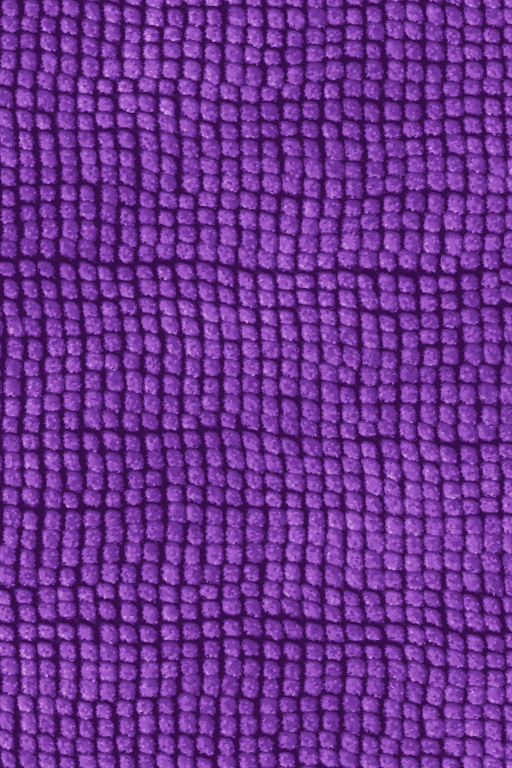
Write a Shadertoy shader that draws this texture.

```glsl
// Purple plush fabric: a grid of soft, uneven pile beads in vertical ribs.
// Jittered rounded domes form a height field, lit from the lower left;
// cellular noise adds the fibre tufts, and a tone ramp supplies the colour.

#define COLUMNS 25.5
#define ROWS 41.0
#define JITTER 0.17
#define ROW_TILT 0.5
#define TUFTS_PER_BEAD 5.5
#define GRAIN 0.42
#define FUZZ 0.14
#define RELIEF 0.36
#define LIGHT_STEP vec2(-0.12, -0.07)

const vec3 SHADOW = vec3(0.22, 0.05, 0.30);
const vec3 DEEP = vec3(0.34, 0.13, 0.47);
const vec3 VIOLET = vec3(0.45, 0.20, 0.62);
const vec3 ORCHID = vec3(0.63, 0.35, 0.78);
const vec3 SHEEN = vec3(0.82, 0.60, 0.88);

vec2 hash2(vec2 p) {
    vec3 a = fract(p.xyx * vec3(0.1031, 0.1030, 0.0973));
    a += dot(a, a.yzx + 33.33);
    return fract((a.xx + a.yz) * a.zy);
}

// Nearest tuft: x is its distance, y its random brightness
vec2 tuftNoise(vec2 p) {
    vec2 cell = floor(p), nearest = vec2(9.0, 0.0);
    for (int j = -1; j <= 1; j++)
    for (int i = -1; i <= 1; i++) {
        vec2 id = cell + vec2(i, j);
        float d = length(id + hash2(id) - p);
        if (d < nearest.x) nearest = vec2(d, hash2(id + 71.0).x);
    }
    return nearest;
}

// Upper envelope of the neighbouring beads
float pileHeight(vec2 q, float halfWidth) {
    vec2 cell = floor(q);
    float height = -1.0;
    for (int j = -1; j <= 1; j++)
    for (int i = -1; i <= 1; i++) {
        vec2 id = cell + vec2(i, j);
        vec2 rnd = hash2(id + 13.0) - 0.5;
        vec2 rowRnd = hash2(vec2(id.y, 5.0)) - 0.5;
        vec2 d = q - id - 0.5 - JITTER * (rnd + 0.8 * rowRnd);
        d.y += 0.2 * d.x;
        vec2 size = vec2(halfWidth + 0.09 * rnd.y, 0.52 + 0.12 * rowRnd.x + 0.1 * rnd.x);
        vec2 r = abs(d) / size;
        height = max(height, 1.0 - pow(r.x, 2.6) - pow(r.y, 3.0));
    }
    return height;
}

vec3 pileColor(float tone) {
    vec3 c = mix(SHADOW, DEEP, smoothstep(0.0, 0.25, tone));
    c = mix(c, VIOLET, smoothstep(0.25, 0.5, tone));
    c = mix(c, ORCHID, smoothstep(0.5, 0.75, tone));
    return mix(c, SHEEN, smoothstep(0.75, 1.05, tone));
}

void mainImage(out vec4 fragColor, in vec2 fragCoord) {
    vec2 uv = fragCoord / iResolution.xy;
    vec2 q = uv * vec2(COLUMNS, ROWS);

    // Gentle sag of the ribs and rows
    q.x += 0.16 * sin(uv.y * 9.0 + uv.x * 4.0) + 0.08 * sin(uv.y * 31.0);
    q.y += ROW_TILT * uv.x + 0.2 * sin(uv.x * 7.0 + uv.y * 5.0)
         + 0.12 * sin(uv.x * 19.0 - uv.y * 23.0);

    // Fibres roughen the bead outlines and speckle the surface
    vec2 tuft = tuftNoise(q * TUFTS_PER_BEAD);
    float grain = (tuft.y - 0.5) * (1.0 - smoothstep(0.2, 0.85, tuft.x));
    vec2 fuzzy = q + FUZZ * vec2(tuft.x - 0.45, grain);

    // Relief lighting, with deeper grooves towards the left
    float halfWidth = mix(0.43, 0.49, uv.x);
    float height = pileHeight(fuzzy, halfWidth);
    float slope = height - pileHeight(fuzzy + LIGHT_STEP, halfWidth);
    float body = smoothstep(-0.35, 0.8, height);

    // Broad uneven wear and single-bead variation
    float wear = 0.03 * sin(uv.x * 8.0 + uv.y * 6.0) + 0.03 * sin(uv.y * 17.0 - uv.x * 5.0);
    float beadTone = 0.1 * (hash2(floor(q) + 37.0).y - 0.5) * body;
    float tone = 0.02 + 0.58 * body + RELIEF * slope * (0.4 + 0.6 * body)
               + GRAIN * grain * (0.35 + 0.65 * body) + wear + beadTone;
    fragColor = vec4(pileColor(tone), 1.0);
}
```
